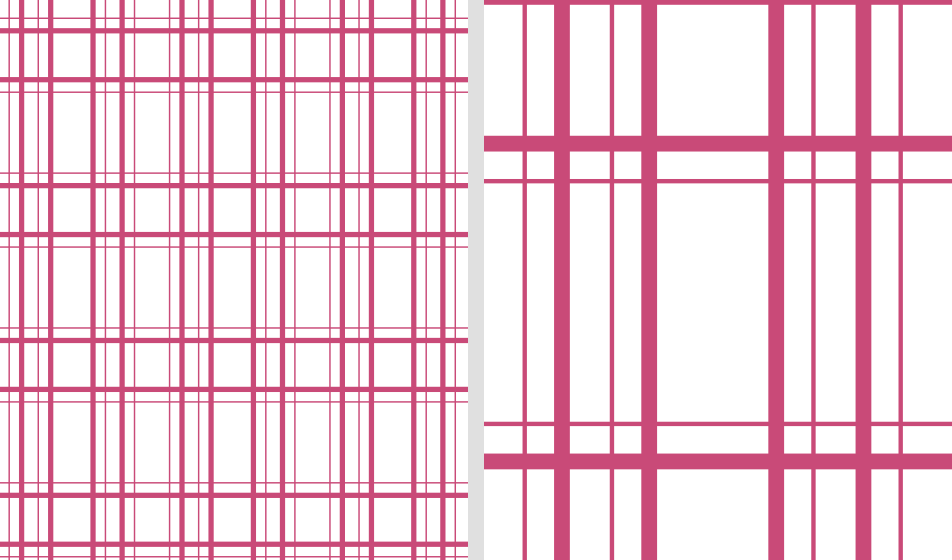
Left: the whole. Right: its middle third, enlarged.
This pattern is drawn by a WebGL 1 fragment shader. Its source:

```glsl
precision highp float;

uniform vec2 u_resolution;

// Lengths are in units of one column repeat.
const float COLUMNS = 2.918;                    // column repeats across the canvas
const vec2 PERIOD = vec2(1.0, 0.9655);
const vec2 GROUP_CENTER = vec2(0.448, 0.2507);  // mirror axes of the stripe groups

// Stripe distances from the mirror axis of their group
const vec2 COLUMN_BANDS = vec2(0.1320, 0.3133);
const vec2 COLUMN_HAIRLINES = vec2(0.2094, 0.3907);
const float ROW_BAND = 0.1525;
const float ROW_HAIRLINE = 0.2305;

const float BAND_WIDTH = 0.0328;
const float HAIRLINE_WIDTH = 0.0091;

const vec3 CLOTH = vec3(1.0);
const vec3 ROSE = vec3(0.79, 0.29, 0.47);

// Distance to the nearest mirror axis along each direction
vec2 mirrorDistance(vec2 p) {
  vec2 cell = fract((p - GROUP_CENTER) / PERIOD + 0.5) - 0.5;
  return abs(cell) * PERIOD;
}

// Smoothed coverage of a stripe, given the distance to its middle
float stripe(float distanceToMiddle, float width, float pixel) {
  return clamp((0.5 * width - distanceToMiddle) / pixel + 0.5, 0.0, 1.0);
}

float nearest(float d, vec2 offsets) {
  vec2 gaps = abs(d - offsets);
  return min(gaps.x, gaps.y);
}

void main() {
  float pixel = COLUMNS / u_resolution.x;
  vec2 d = mirrorDistance(gl_FragCoord.xy * pixel);

  // Upright stripes: two bands and two hairlines per half group
  float columns = max(
    stripe(nearest(d.x, COLUMN_BANDS), BAND_WIDTH, pixel),
    stripe(nearest(d.x, COLUMN_HAIRLINES), HAIRLINE_WIDTH, pixel));

  // Level stripes: one band and one hairline per half group
  float rows = max(
    stripe(abs(d.y - ROW_BAND), BAND_WIDTH, pixel),
    stripe(abs(d.y - ROW_HAIRLINE), HAIRLINE_WIDTH, pixel));

  // Crossings stay one flat colour
  float ink = 1.0 - (1.0 - columns) * (1.0 - rows);
  gl_FragColor = vec4(mix(CLOTH, ROSE, ink), 1.0);
}
```
